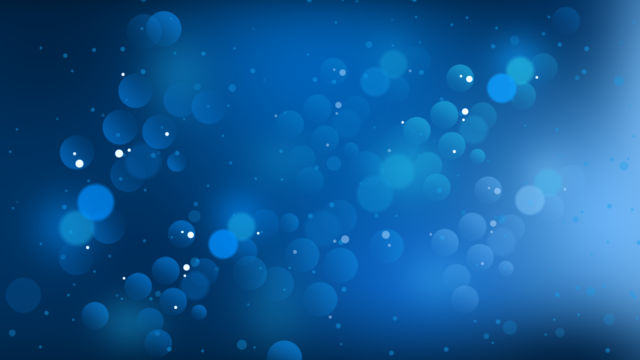
Give the GLSL for this background, as a WebGL 1 fragment shader.

```glsl
precision highp float;
// Blue abstract backdrop: soft light fields with repeated strands of glowing bokeh discs.
uniform vec2 u_resolution;

vec2 hash2(vec2 p) {
  vec3 h = fract(vec3(p.xyx) * vec3(0.1031, 0.103, 0.0973));
  h += dot(h, h.yzx + 33.33);
  return fract((h.xx + h.yz) * h.zy);
}

// Elliptical gaussian falloff
float glow(vec2 p, vec2 center, vec2 size) {
  vec2 d = (p - center) / size;
  return exp(-dot(d, d));
}

float disc(vec2 p, vec2 center, float radius, float blur) {
  return 1.0 - smoothstep(radius - blur, radius + blur, length(p - center));
}

// Disc that is lit on one side and fades across to the other
float bubble(vec2 p, vec2 center, float radius, float edge) {
  vec2 d = (p - center) / radius;
  float lit = smoothstep(-1.0, 1.1, dot(d, vec2(0.5, 0.85)));
  return disc(p, center, radius, edge) * mix(0.12, 0.8, lit);
}

vec3 background(vec2 p) {
  vec3 c = vec3(0.0, 0.2, 0.385);
  c = mix(c, vec3(0.0, 0.36, 0.67), 0.9 * glow(p, vec2(1.08, 0.52), vec2(0.5, 0.38)));
  c = mix(c, vec3(0.0, 0.41, 0.76), 0.9 * glow(p, vec2(0.88, 0.84), vec2(0.4, 0.26)));
  c = mix(c, vec3(0.04, 0.43, 0.84), 0.9 * glow(p, vec2(1.2, 0.22), vec2(0.36, 0.2)));
  c = mix(c, vec3(0.38, 0.68, 0.95), glow(p, vec2(1.72, 0.4), vec2(0.38, 0.33)));
  c = mix(c, vec3(0.0, 0.2, 0.4), 0.85 * glow(p, vec2(1.52, 1.02), vec2(0.24, 0.16)));
  c = mix(c, vec3(0.46, 0.72, 0.95), 0.9 * glow(p, vec2(1.83, 0.6), vec2(0.14, 0.6)));
  c = mix(c, vec3(0.0, 0.13, 0.26), 0.95 * glow(p, vec2(1.6, -0.04), vec2(0.27, 0.14)));
  c = mix(c, vec3(0.0, 0.14, 0.28), 0.85 * glow(p, vec2(0.12, 0.87), vec2(0.3, 0.24)));
  c = mix(c, vec3(0.0, 0.16, 0.33), 0.6 * glow(p, vec2(0.38, 0.28), vec2(0.25, 0.22)));
  // Shade the upper and lower borders left of the light side
  float border = exp(-p.y * 9.0) + exp((p.y - 1.0) * 14.0);
  return c * (1.0 - 0.3 * border * (1.0 - smoothstep(1.2, 1.75, p.x)));
}

// One strand in local units: glows, head discs, trailing bubbles, sparks
void strand(inout vec3 c, vec2 q, float scale, vec3 tint, vec3 head, float strength) {
  float edge = 1.0 / (u_resolution.y * scale);
  vec3 teal = mix(tint, vec3(0.15, 0.78, 0.88), 0.5);
  c = mix(c, head, 0.6 * strength * glow(q, vec2(0.2, 0.32), vec2(0.32)));
  c = mix(c, teal, 0.45 * strength * glow(q, vec2(-1.12, -0.94), vec2(0.38, 0.32)));

  float faint = bubble(q, vec2(0.5, 0.25), 0.17, edge) * 0.45;
  faint += bubble(q, vec2(0.24, -0.09), 0.17, edge) * 0.8;
  faint += bubble(q, vec2(-0.23, -0.34), 0.17, edge) * 0.6;
  faint += bubble(q, vec2(-0.88, -0.93), 0.165, edge) * 0.7;
  faint += disc(q, vec2(-0.34, -0.5), 0.17, 0.035) * 0.45;
  c = mix(c, tint, min(faint, 1.0) * strength * 0.8);

  float lit = bubble(q, vec2(-0.5, 0.12), 0.165, edge);
  lit += bubble(q, vec2(-0.69, -0.32), 0.168, edge);
  lit += bubble(q, vec2(-1.02, -0.51), 0.165, edge);
  lit += bubble(q, vec2(-0.6, -0.69), 0.165, edge) * 0.9;
  lit += bubble(q, vec2(-0.78, -1.19), 0.165, edge) * 0.7;
  lit += bubble(q, vec2(-0.29, -0.82), 0.092, edge);
  c = mix(c, tint, min(lit, 1.0) * strength);

  c = mix(c, teal, 0.75 * strength * disc(q, vec2(0.22, 0.21), 0.165, 0.035));
  c = mix(c, head, 0.95 * strength * disc(q, vec2(0.0), 0.175, 0.025));

  float sparks = disc(q, vec2(-0.39, 0.11), 0.038, edge);
  sparks += disc(q, vec2(-0.44, -0.28), 0.038, edge);
  sparks += disc(q, vec2(-0.49, 0.145), 0.014, edge);
  sparks += disc(q, vec2(-0.46, -0.38), 0.015, edge);
  sparks += disc(q, vec2(-1.19, -0.41), 0.015, edge);
  sparks += disc(q, vec2(-0.57, -0.76), 0.018, edge);
  sparks += disc(q, vec2(0.42, 0.13), 0.015, edge);
  c = mix(c, vec3(0.8, 0.88, 1.0) + 0.2 * strength,
          min(sparks, 1.0) * mix(0.4, 1.0, smoothstep(0.5, 0.7, strength)));
}

// Enlarged mirror image of local space about a tilted axis
vec2 mirror(vec2 q, float angle) {
  float s = sin(angle), k = cos(angle);
  return vec2(k * q.x + s * q.y, s * q.x - k * q.y) / 0.289;
}

void main() {
  vec2 p = gl_FragCoord.xy / u_resolution.y;
  float edge = 1.0 / u_resolution.y;
  vec3 c = background(p);

  // Scattered small discs, growing fainter with each coarser layer
  for (int i = 0; i < 3; i++) {
    float layer = float(i);
    float cell = 0.075 + 0.045 * layer;
    vec2 id = floor(p / cell);
    vec2 r = hash2(id + 17.0 * layer);
    vec2 center = (id + 0.25 + 0.5 * hash2(id + 41.0)) * cell;
    float radius = mix(0.003, 0.007 + 0.007 * layer, r.x * r.x);
    float shown = step(0.62, r.y) * (0.48 - 0.13 * layer);
    c = mix(c, vec3(0.08, 0.62, 0.92), shown * disc(p, center, radius, edge));
  }

  // Lone discs near the borders
  vec3 azure = vec3(0.04, 0.53, 0.92);
  c = mix(c, azure, 0.8 * bubble(p, vec2(0.455, 0.92), 0.049, edge));
  c = mix(c, azure, 0.3 * bubble(p, vec2(0.4, 0.912), 0.049, edge));
  c = mix(c, azure, 0.8 * bubble(p, vec2(0.79, 0.005), 0.049, edge));
  c = mix(c, azure, 0.7 * bubble(p, vec2(0.264, 0.123), 0.038, edge));
  c = mix(c, azure, 0.3 * bubble(p, vec2(1.572, 0.942), 0.039, edge));
  c = mix(c, azure, 0.15 * disc(p, vec2(0.065, 0.18), 0.049, edge));

  // Strands, from the dim ones to the bright ones
  vec3 cyan = vec3(0.12, 0.68, 0.88);
  vec3 sky = vec3(0.0, 0.56, 1.0);
  strand(c, (p - vec2(1.042, 0.773)) / 0.2315, 0.2315, vec3(0.04, 0.56, 0.85), vec3(0.04, 0.58, 0.88), 0.45);
  strand(c, mirror(p - vec2(1.042, 0.461), 1.553), 0.289, vec3(0.06, 0.6, 0.92), vec3(0.05, 0.56, 0.84), 0.48);
  strand(c, (p - vec2(1.472, 0.444)) / 0.2315, 0.2315, vec3(0.42, 0.75, 1.0), vec3(0.52, 0.8, 1.0), 0.5);
  strand(c, mirror(p - vec2(0.266, 0.4375), -1.449), 0.289, vec3(0.02, 0.48, 0.86), sky, 0.75);
  strand(c, (p - vec2(0.62, 0.322)) / 0.2315, 0.2315, vec3(0.02, 0.5, 0.88), sky, 0.8);
  strand(c, (p - vec2(1.394, 0.755)) / 0.2315, 0.2315, cyan, vec3(0.05, 0.62, 1.0), 0.85);

  gl_FragColor = vec4(c, 1.0);
}
```
